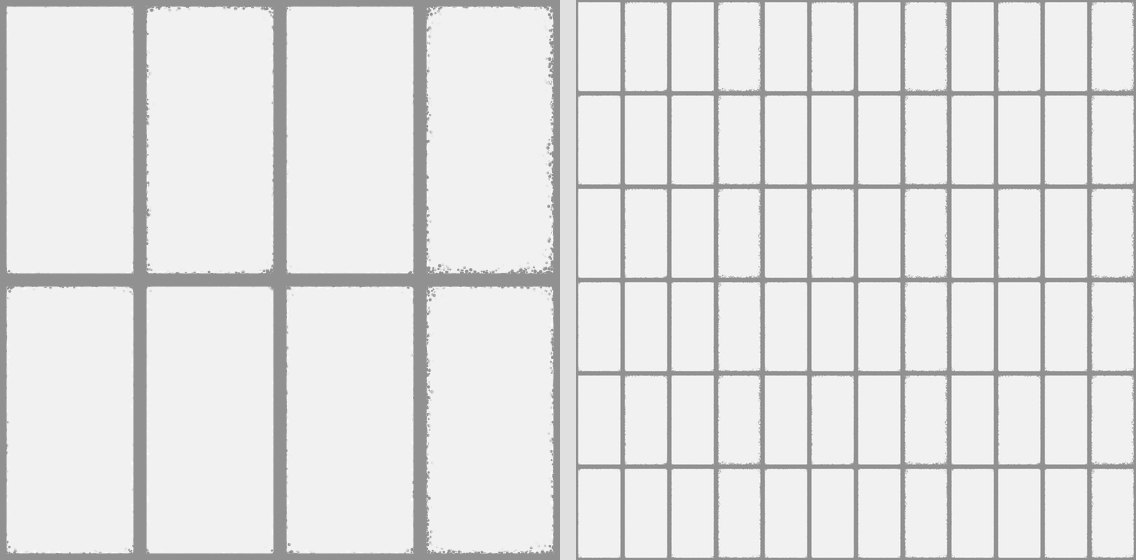
Left, the tile; right, the same tile 3 across and 3 down.
A Shadertoy shader for this pattern:

```glsl
// Pale upright tiles, four across and two down, set in flat grey grout.
// Each tile is a box distance; its rim is chipped by wrapped cellular flakes
// whose density falls off from the sides and corners, by an amount per tile.

const float TAU = 6.2831853;
const vec2 GRID = vec2(4.0, 2.0);     // tiles across and down
const float HALF_GROUT = 0.0117;      // half the joint width
const float FLAKES = 256.0;           // flake cells across the canvas
const vec3 GROUT = vec3(0.57);
const vec3 TILE = vec3(0.945);
const vec3 BARE = vec3(0.985);        // bright specks along the rim

// Wear of each tile, bottom row first
const float WEAR[8] = float[8](0.50, 0.15, 0.52, 0.85, 0.22, 0.65, 0.27, 1.0);

vec3 hash3(vec2 p) {
    vec3 q = fract(p.xyx * vec3(0.1031, 0.1030, 0.0973));
    q += dot(q, q.yxz + 33.33);
    return fract((q.xxy + q.yzz) * q.zyx);
}

// Layered sines with whole frequencies, so they wrap; range 0 to 1
float patches(vec2 uv, float phase) {
    float s = sin(TAU * dot(uv, vec2(7.0, 5.0)) + phase);
    s += 0.8 * sin(TAU * dot(uv, vec2(-19.0, 17.0)) + 2.3 * phase);
    s += 0.6 * sin(TAU * dot(uv, vec2(43.0, 37.0)) + 4.1 * phase);
    return 0.5 + 0.5 * s / 2.4;
}

// Density falling off from a side, deeper where there is more wear
float sideWear(float dist, float amount) {
    return amount * exp(-max(dist, 0.0) / (0.0014 + 0.0042 * amount));
}

// Chance of a flake, from the four sides and the nearest corner
float wearDensity(vec2 low, vec2 high, vec2 tile, float amount, vec2 uv) {
    vec3 a = hash3(tile + 11.0);
    vec3 b = hash3(tile + 47.0);
    float patchy = mix(0.45, 1.25, patches(uv, TAU * b.z));
    vec4 sides = amount * patchy * mix(vec4(0.4), vec4(1.15), vec4(a.xy, b.xy));
    float rim = max(max(sideWear(low.x, sides.x), sideWear(high.x, sides.y)),
                    max(sideWear(low.y, sides.z), sideWear(high.y, sides.w)));
    float cornerDist = length(max(min(low, high), 0.0));
    float corner = (0.45 + 0.55 * amount) * exp(-cornerDist / (0.006 + 0.006 * amount));
    return rim + corner * mix(0.6, 1.1, patchy);
}

// Cellular flakes: x is grime strength, y is bright speck strength
vec2 flakes(vec2 uv, float density, float speckDensity, float pixel) {
    vec2 p = uv * FLAKES;
    vec2 base = floor(p);
    float blur = max(pixel * FLAKES, 0.05);
    vec2 strength = vec2(0.0);
    for (int y = -1; y <= 1; y++) {
        for (int x = -1; x <= 1; x++) {
            vec2 cell = base + vec2(x, y);
            vec2 wrapped = mod(cell, FLAKES);
            vec3 rnd = hash3(wrapped);
            vec3 pick = hash3(wrapped + 311.0);
            float dist = length(p - cell - rnd.xy);
            float radius = mix(0.4, 0.85, rnd.z);
            float cover = clamp((radius - dist) / blur + 0.5, 0.0, 1.0);
            vec2 chosen = smoothstep(vec2(0.0), vec2(0.3, 0.1),
                                     vec2(density, speckDensity) - pick.xy);
            strength = max(strength, cover * chosen);
        }
    }
    return strength;
}

void mainImage(out vec4 fragColor, in vec2 fragCoord) {
    vec2 uv = fragCoord / iResolution.xy;
    float pixel = 1.0 / min(iResolution.x, iResolution.y);

    // Tile cell and distances to its sides
    vec2 tile = mod(floor(uv * GRID), GRID);
    vec2 local = fract(uv * GRID) / GRID;
    vec2 low = local - HALF_GROUT;
    vec2 high = 1.0 / GRID - HALF_GROUT - local;
    vec2 nearest = min(low, high);
    float inside = min(nearest.x, nearest.y);
    float amount = WEAR[int(tile.y * GRID.x + tile.x)];

    // Grime and bright specks over the tile face
    float density = wearDensity(low, high, tile, amount, uv);
    float specks = 0.45 * (0.4 + amount) * exp(-max(inside, 0.0) / 0.0025);
    vec2 chips = flakes(uv, density, specks, pixel);
    vec3 face = mix(TILE, BARE, chips.y);
    face = mix(face, GROUT, chips.x);

    // Joint
    float tileMask = smoothstep(-0.5 * pixel, 0.5 * pixel, inside);
    fragColor = vec4(mix(GROUT, face, tileMask), 1.0);
}
```
